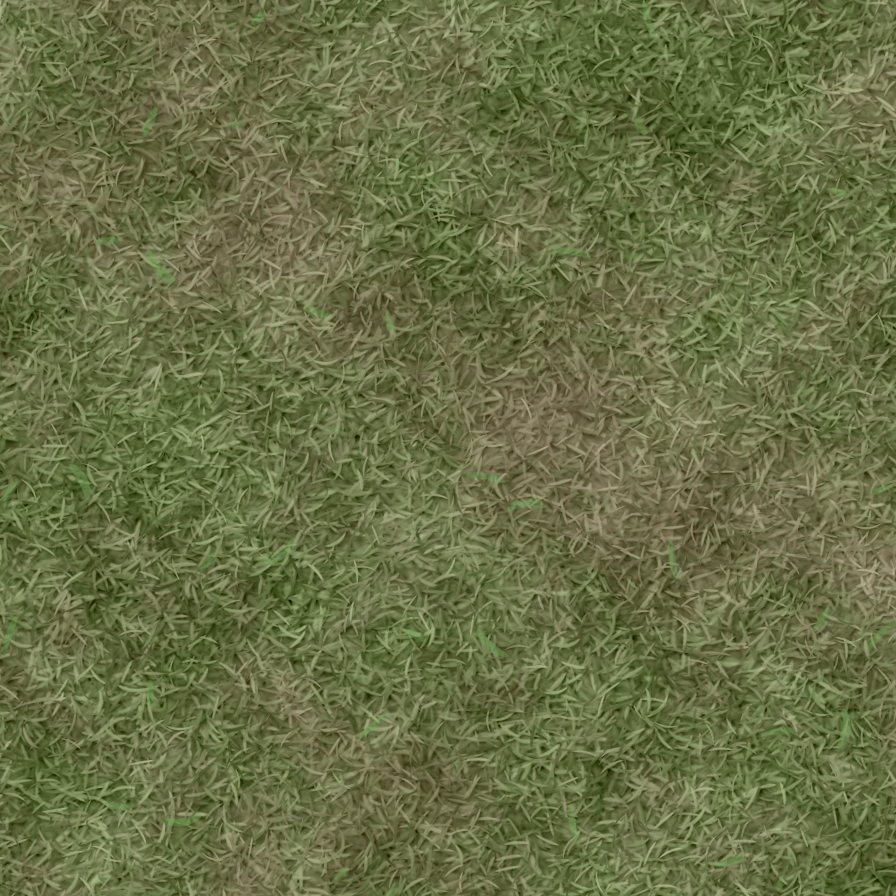
This texture is drawn by a WebGL 1 fragment shader. Its source:

```glsl
precision highp float;
// Worn lawn: short tangled grass blades with dry, trodden patches and a few broad leaves.
uniform vec2 u_resolution;

float hash(vec2 p) {
  return fract(sin(dot(p, vec2(127.1, 311.7))) * 43758.545);
}

vec2 hash2(vec2 p) {
  return vec2(hash(p), hash(p + 57.3));
}

// Distance to the nearest scattered point
float cellular(vec2 p) {
  vec2 cell = floor(p);
  float nearest = 2.0;
  for (int j = -1; j <= 1; j++) {
    for (int i = -1; i <= 1; i++) {
      vec2 id = cell + vec2(float(i), float(j));
      nearest = min(nearest, length(id + hash2(id) - p));
    }
  }
  return nearest;
}

// Warped layered sines, about -1 to 1
float patches(vec2 p) {
  float sum = 0.0, weight = 0.5;
  for (int i = 0; i < 5; i++) {
    p += 0.6 * sin(p.yx * 1.3 + vec2(1.7, 4.1));
    sum += weight * sin(p.x + 0.7) * sin(p.y + 2.3);
    p = mat2(1.4, 1.1, -1.1, 1.4) * p + 3.7;
    weight *= 0.65;
  }
  return sum;
}

// Dryness from 0 (lush) to 1 (straw), with a trodden diagonal track
float dryness(vec2 p) {
  float across = p.y + 0.48 * p.x - 0.84 + 0.05 * patches(p * 6.0);
  float track = exp(-across * across / 0.012);
  float speckle = 0.3 * patches(p * 24.0 + 9.0);
  return clamp(0.3 + 0.4 * track + 0.4 * patches(p * 7.0 + 2.0) + speckle, 0.0, 1.0);
}

// Lays one layer of curved blades; lawn holds tone and hue shift
vec2 layBlades(vec2 lawn, vec2 p, float cells, float seed, float wide, float chance) {
  vec2 g = p * cells + seed * 7.31;
  vec2 cell = floor(g);
  for (int j = -1; j <= 1; j++) {
    for (int i = -1; i <= 1; i++) {
      vec2 id = cell + vec2(float(i), float(j));
      vec2 key = id + seed * 19.7;
      vec2 shape = hash2(key + 3.1);
      vec2 look = hash2(key + 8.6);
      float angle = 0.5 + 2.7 * (shape.x - 0.5) + 0.6 * sin(id.x * 0.23 + id.y * 0.31);
      float c = cos(angle), s = sin(angle);
      vec2 q = mat2(c, -s, s, c) * (g - id - hash2(key));
      q.y += (look.y - 0.5) * 0.7 * q.x * q.x;

      float along = q.x / mix(0.4, 0.98, shape.y);
      float taper = max(1.0 - along * along, 0.0);
      float halfWidth = wide * (0.35 + 0.65 * taper) * mix(0.65, 1.3, hash(key + 1.4));
      float present = step(hash(key + 5.9), chance) * smoothstep(0.0, 0.6, taper);
      float blade = present * smoothstep(halfWidth * 1.4, halfWidth * 0.2, abs(q.y));
      float shadow = present * smoothstep(halfWidth * 2.2, 0.0, abs(q.y + halfWidth * 1.3));

      float tone = mix(-0.85, 1.15, look.x) + 0.2 * along + 0.15 * q.y / halfWidth;
      lawn.x -= 0.3 * shadow;
      lawn = mix(lawn, vec2(tone, look.y - 0.5), mix(0.6, 1.0, shape.y) * blade);
    }
  }
  return lawn;
}

void main() {
  vec2 p = gl_FragCoord.xy / min(u_resolution.x, u_resolution.y);
  float dry = dryness(p);

  // Dark thatch between the blades
  float thatch = cellular(mat2(0.8, 0.6, -0.6, 0.8) * p * vec2(75.0, 110.0));
  vec2 lawn = vec2(0.1 - 1.0 * thatch, 0.0);

  // Grass, from coarse to fine
  for (int k = 0; k < 10; k++) {
    float layer = float(k);
    lawn = layBlades(lawn, p, 32.0 + 2.8 * layer, layer + 1.0, 0.115, 0.85);
  }

  // Rare broad leaves
  vec2 leaf = layBlades(vec2(0.0, 2.0), p, 36.0, 23.0, 0.2, 0.004);
  float leafMask = smoothstep(0.3, 1.4, 2.0 - leaf.y);

  // Clumps and broad light and shade
  float broad = 0.34 * patches(p * 11.0 + 5.0) + 0.32 * patches(p * 32.0 + 1.0);
  float tone = lawn.x * mix(1.0, 0.8, dry) + broad + 0.21;
  float hue = clamp(dry + 0.4 * lawn.y, 0.0, 1.0);
  vec3 lush = vec3(0.385, 0.45, 0.255);
  vec3 straw = vec3(0.475, 0.435, 0.325);
  vec3 color = mix(lush, straw, hue) + 0.17 * tone;
  vec3 leafGreen = vec3(0.45, 0.58, 0.34) + 0.08 * lawn.x;
  color = mix(color, leafGreen, 0.75 * leafMask);

  gl_FragColor = vec4(clamp(color, 0.0, 1.0), 1.0);
}
```
